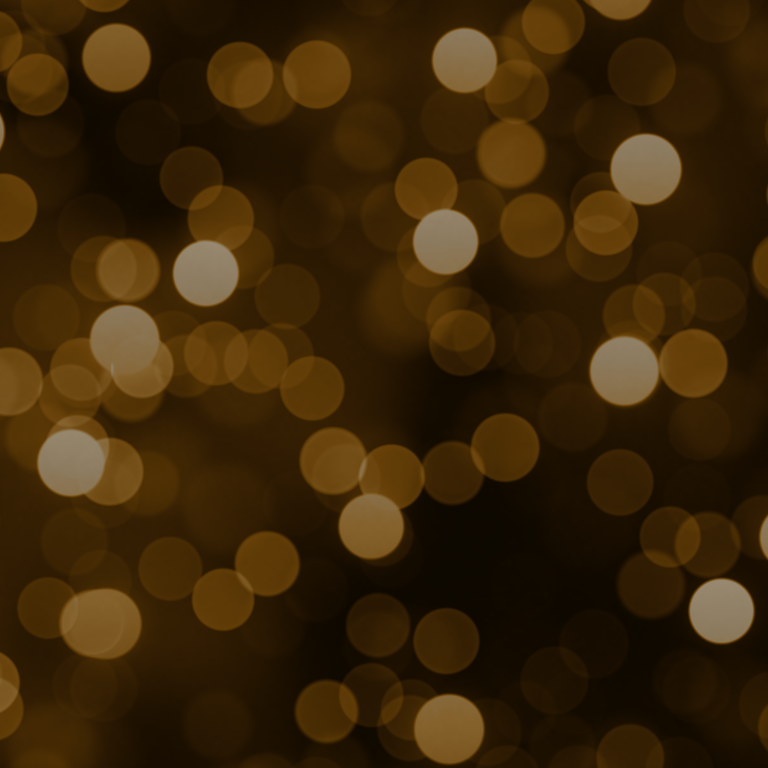
Reproduce this background procedurally as a Shadertoy shader.

```glsl
// Out-of-focus amber lights: translucent and pale bokeh discs over a dark brown glow.

struct Layer {
    float count;   // discs per square canvas
    float seed;
    float radius;  // in canvas heights
    float blur;    // edge half width
    float dim;     // weakest light
    float strong;  // strongest light
};

const Layer SOFT   = Layer(46.0,  11.0, 0.056, 0.0160, 0.020, 0.075);
const Layer FAINT  = Layer(100.0, 307.0, 0.043, 0.0026, 0.015, 0.075);
const Layer AMBER  = Layer(64.0,  631.0, 0.042, 0.0024, 0.090, 0.300);
const Layer BRIGHT = Layer(16.0,  907.0, 0.044, 0.0028, 0.500, 0.680);

const float MARGIN = 0.05;         // discs may sit this far outside the canvas
const float GLOW_FLOOR = 0.045;
const float GLOW_GAIN = 0.165;
const float OVERLAP_KNEE = 0.36;   // overlapping discs are compressed above this
const float RIM_GAIN = 0.14;
const float HALO_GAIN = 0.05;
const float GRAIN = 0.008;

// Light level to colour, from near black through amber to cream
const int STOPS = 8;
const float LEVELS[STOPS] = float[](0.02, 0.09, 0.19, 0.28, 0.40, 0.53, 0.62, 0.72);
const vec3 COLOURS[STOPS] = vec3[](
    vec3(0.03, 0.02, 0.00), vec3(0.09, 0.05, 0.00), vec3(0.19, 0.11, 0.01),
    vec3(0.28, 0.17, 0.01), vec3(0.40, 0.25, 0.03), vec3(0.52, 0.38, 0.17),
    vec3(0.55, 0.48, 0.37), vec3(0.62, 0.57, 0.48));

vec4 hash4(float n) {
    vec4 q = fract(n * vec4(0.1031, 0.1030, 0.0973, 0.1099));
    q += dot(q, q.wzxy + 33.33);
    return fract((q.xxyz + q.yzzw) * q.zywx);
}

float hash2(vec2 p) {
    vec3 q = fract(p.xyx * 0.1031);
    q += dot(q, q.yzx + 33.33);
    return fract((q.x + q.y) * q.z);
}

float noise(vec2 p) {
    vec2 i = floor(p), f = fract(p);
    f = f * f * (3.0 - 2.0 * f);
    return mix(mix(hash2(i), hash2(i + vec2(1, 0)), f.x),
               mix(hash2(i + vec2(0, 1)), hash2(i + vec2(1, 1)), f.x), f.y);
}

// Broad brightness of the scene, fading towards the lower right corner
float glow(vec2 p, float aspect) {
    float n = 0.6 * noise(p * 3.1 + 17.3) + 0.4 * noise(p * 7.0 + 41.7);
    float corner = smoothstep(0.1, 0.75, length(p - vec2(aspect, 0.0)));
    float side = mix(1.15, 0.8, p.x / aspect);
    return smoothstep(0.15, 0.85, n) * mix(0.2, 1.0, corner) * side;
}

// Evenly spread sequence with random offsets
vec2 discCentre(float i, vec4 rnd, float seed, float aspect) {
    vec2 spread = fract(i * vec2(0.7549, 0.5698) + hash4(seed).xy);
    spread = fract(spread + (rnd.xy - 0.5) * 0.25);
    return spread * (vec2(aspect, 1.0) + 2.0 * MARGIN) - MARGIN;
}

float discMask(float d, float radius, float blur) {
    return 1.0 - smoothstep(radius - blur, radius + blur, d);
}

// Sum of translucent discs, each with a faintly lighter rim
float translucentDiscs(vec2 p, Layer layer, float aspect) {
    float light = 0.0;
    for (float i = 0.0; i < floor(layer.count * aspect); i++) {
        vec4 rnd = hash4(i + layer.seed);
        vec2 centre = discCentre(i, rnd, layer.seed, aspect);
        float radius = layer.radius * mix(0.94, 1.06, rnd.z);
        float blur = layer.blur * (1.0 + 4.0 * pow(rnd.x, 8.0));
        float d = length(p - centre);
        if (d > radius + blur) continue;
        float level = mix(layer.dim, layer.strong, rnd.w);
        float rim = 1.0 + RIM_GAIN * smoothstep(0.78, 0.98, d / radius);
        float local = mix(0.6, 1.2, glow(centre, aspect));
        light += level * rim * local * discMask(d, radius, blur);
    }
    return light;
}

// Nearly opaque discs, paler at the top, with a weak halo
float addBrightDiscs(float light, vec2 p, float aspect) {
    for (float i = 0.0; i < floor(BRIGHT.count * aspect); i++) {
        vec4 rnd = hash4(i + BRIGHT.seed);
        vec2 offset = p - discCentre(i, rnd, BRIGHT.seed, aspect);
        float radius = BRIGHT.radius * mix(0.96, 1.08, rnd.z);
        float d = length(offset);
        float level = mix(BRIGHT.dim, BRIGHT.strong, rnd.w) + 0.04 * offset.y / radius;
        light += HALO_GAIN * exp(-max(d - radius, 0.0) / 0.014);
        light = mix(light, max(level, light), 0.96 * discMask(d, radius, BRIGHT.blur));
    }
    return light;
}

vec3 ramp(float light) {
    vec3 colour = COLOURS[0];
    for (int i = 1; i < STOPS; i++) {
        float t = (light - LEVELS[i - 1]) / (LEVELS[i] - LEVELS[i - 1]);
        colour = mix(colour, COLOURS[i], clamp(t, 0.0, 1.0));
    }
    return colour;
}

void mainImage(out vec4 fragColor, in vec2 fragCoord) {
    float aspect = iResolution.x / iResolution.y;
    vec2 p = fragCoord / iResolution.y;
    float light = GLOW_FLOOR + GLOW_GAIN * glow(p, aspect);
    light += translucentDiscs(p, SOFT, aspect);
    light += translucentDiscs(p, FAINT, aspect);
    light += translucentDiscs(p, AMBER, aspect);
    light -= 0.5 * max(light - OVERLAP_KNEE, 0.0);
    light = addBrightDiscs(light, p, aspect);
    light += GRAIN * (noise(p * 150.0) - 0.5);
    fragColor = vec4(ramp(light), 1.0);
}
```
